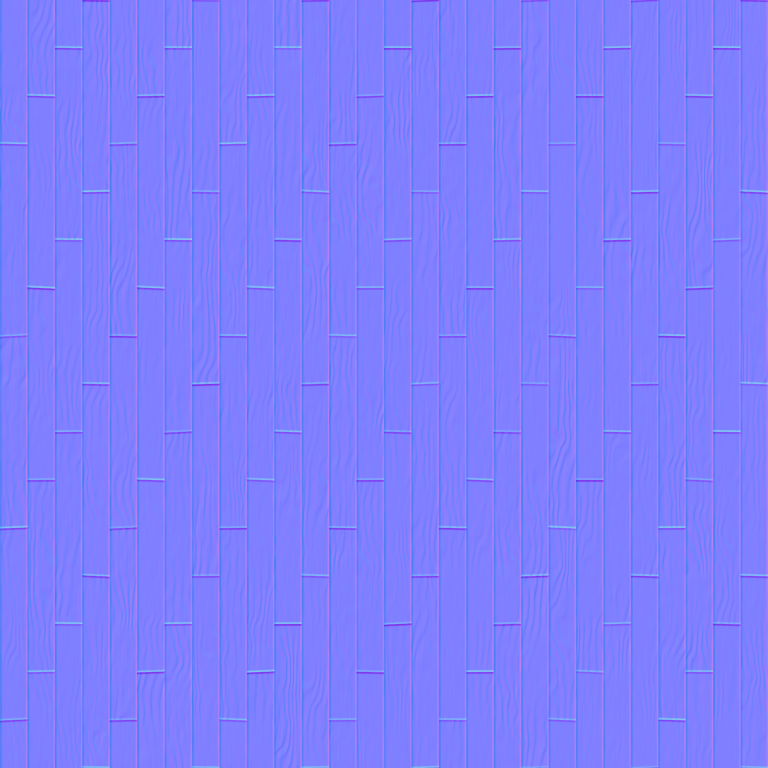
Give the GLSL for this texture map, as a WebGL 1 fragment shader.

```glsl
precision highp float;
// Tangent-space normal map of a wooden plank floor: 28 columns of 4 planks,
// each column shifted a quarter plank. Bevelled edges add slope directly;
// the wavy wood grain is a height field differentiated numerically.

uniform vec2 u_resolution;

float hash(vec2 p) {
  return fract(sin(dot(p, vec2(127.1, 311.7))) * 43758.55);
}

float noise(vec2 p) {
  vec2 i = floor(p), f = fract(p);
  f = f * f * (3.0 - 2.0 * f);
  return mix(mix(hash(i), hash(i + vec2(1, 0)), f.x),
             mix(hash(i + vec2(0, 1)), hash(i + vec2(1, 1)), f.x), f.y);
}

// Height of the grain; u is measured in plank widths.
float grainHeight(vec2 u, vec2 seed) {
  float flow = noise(u * vec2(1.6, 0.45) + seed);
  float wobble = noise(u * vec2(3.0, 1.7) + seed.yx);
  float t = fract(u.x * 3.5 + 2.6 * flow + 0.7 * wobble);
  float ridge = smoothstep(0.0, 0.32, t) * (1.0 - smoothstep(0.32, 1.0, t));
  float patches = smoothstep(0.25, 0.8, noise(u * vec2(1.3, 0.6) + seed + 17.0));
  float fibre = noise(vec2(u.x * 15.0 + 4.0 * flow, u.y * 1.5) + seed);
  float dents = noise(u * vec2(6.0, 2.5) + seed + 5.0);
  return 0.0085 * ridge * patches + 0.0035 * fibre + 0.004 * dents;
}

// Slope strength at distance d from a plank edge, flat at the groove bottom.
float bevel(float d, float width) {
  return smoothstep(0.0, 0.0005, d) * (1.0 - smoothstep(0.4 * width, width, d));
}

vec2 floorSlope(vec2 p) {
  // Plank layout, with each end joint cut slightly askew
  float column = floor(p.x * 28.0);
  float x = p.x * 28.0 - column;
  column = mod(column, 28.0);
  float y = p.y * 4.0 - 0.25 * mod(column + 1.0, 4.0);
  float joint = mod(floor(y + 0.5), 4.0);
  float skew = (hash(vec2(column, joint + 40.0)) - 0.5) * 0.014;
  float cutY = y + skew * (x - 0.5);
  float row = floor(cutY);
  float endY = cutY - row;
  vec2 id = vec2(column, mod(row, 4.0));
  vec2 seed = floor(60.0 * vec2(hash(id + 3.0), hash(id + 71.0))) + 0.37;

  // Grain slope
  vec2 u = vec2(x, (y - row) * 7.0);
  float e = 0.03;
  float h = grainHeight(u, seed);
  vec2 rise = vec2(grainHeight(u + vec2(e, 0.0), seed),
                   grainHeight(u + vec2(0.0, e), seed)) - h;
  vec2 slope = vec2(-1.0, 1.0) * rise / e;
  slope *= 0.65 + 0.7 * hash(id + 9.0);
  slope.x += 0.02 * (hash(id + 23.0) - 0.5);

  // Long edges, worn unevenly along the plank
  float wear = 0.7 + 0.6 * noise(vec2(3.0, u.y * 2.5) + seed);
  slope.x -= 0.36 * wear * bevel(x / 28.0, 0.0034);
  slope.x += 0.38 * wear * bevel((1.0 - x) / 28.0, 0.0027);

  // Plank ends, each with its own depth
  float lower = 0.25 + 0.4 * hash(id + 31.0);
  float upper = 0.25 + 0.45 * hash(id + 57.0);
  slope.y += lower * bevel(endY / 4.0, 0.0032);
  slope.y -= upper * bevel((1.0 - endY) / 4.0, 0.0032);
  return slope;
}

void main() {
  // Average four samples per pixel to smooth the thin grooves
  vec2 slope = vec2(0.0);
  for (int i = 0; i < 4; i++) {
    float k = float(i);
    vec2 offset = vec2(mod(k, 2.0), floor(k * 0.5)) * 0.5 - 0.25;
    slope += 0.25 * floorSlope((gl_FragCoord.xy + offset) / u_resolution);
  }
  vec3 normal = normalize(vec3(slope, 1.0));
  gl_FragColor = vec4(0.5 + 0.5 * normal, 1.0);
}
```
